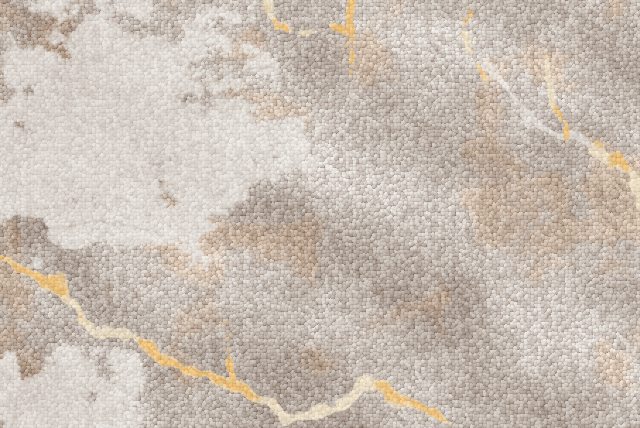
Reproduce this texture procedurally as a Shadertoy shader.

```glsl
#define GRAIN_SCALE 125.0
#define GRAIN_TONE 0.42
#define GRAIN_RELIEF 0.30
#define BASE_TONE 0.55
#define BAND_PERIOD 0.40
#define BAND_TONE 0.11
#define MOTTLE_TONE 0.75
#define VEIN_WIDTH 0.011
#define DARK_STONE vec3(0.56, 0.49, 0.44)
#define PALE_STONE vec3(0.92, 0.905, 0.885)
#define GOLD vec3(0.93, 0.75, 0.46)
#define CREAM vec3(0.92, 0.87, 0.77)

float hash(vec2 p) {
    return fract(sin(dot(p, vec2(127.1, 311.7))) * 43758.5453);
}

float noise(vec2 p) {
    vec2 i = floor(p), f = fract(p);
    f = f * f * (3.0 - 2.0 * f);
    return mix(mix(hash(i), hash(i + vec2(1, 0)), f.x),
               mix(hash(i + vec2(0, 1)), hash(i + vec2(1, 1)), f.x), f.y);
}

float fbm(vec2 p) {
    float sum = 0.0, weight = 0.5;
    for (int i = 0; i < 5; i++) {
        sum += weight * noise(p);
        p = mat2(1.6, 1.2, -1.2, 1.6) * p + 17.3;
        weight *= 0.5;
    }
    return sum / 0.96875;
}

float segmentDistance(vec2 p, vec2 a, vec2 b) {
    vec2 ap = p - a, ab = b - a;
    return length(ap - ab * clamp(dot(ap, ab) / dot(ab, ab), 0.0, 1.0));
}

// Pebbled surface: random tone per grain, lit side and dark crevices
float grain(vec2 p) {
    vec2 cell = floor(p), nearestOffset = vec2(0.0);
    float nearest = 9.0, tone = 0.0;
    for (int y = -1; y <= 1; y++)
    for (int x = -1; x <= 1; x++) {
        vec2 id = cell + vec2(x, y);
        vec2 offset = p - id - 0.15 - 0.7 * vec2(hash(id), hash(id + 41.7));
        float d = dot(offset, offset);
        if (d < nearest) {
            nearest = d;
            nearestOffset = offset;
            tone = hash(id + 83.1) - 0.5;
        }
    }
    float crevice = smoothstep(0.3, 0.85, sqrt(nearest));
    float lit = dot(nearestOffset, vec2(-0.5, 0.8));
    return GRAIN_TONE * tone + GRAIN_RELIEF * (lit - crevice + 0.2);
}

// Flaked patch of pale plaster, positive inside
float patchField(vec2 p, vec2 centre, vec2 size) {
    return 1.0 - length((p - centre) / size);
}

// Distance to the long lower vein
float mainVein(vec2 p) {
    vec2 path[9] = vec2[](vec2(-0.05, 0.39), vec2(0.08, 0.375), vec2(0.15, 0.33),
        vec2(0.2, 0.255), vec2(0.45, 0.14), vec2(0.67, 0.03), vec2(0.8, 0.06),
        vec2(0.87, 0.11), vec2(1.03, 0.0));
    float d = 9.0;
    for (int i = 0; i < 8; i++) d = min(d, segmentDistance(p, path[i], path[i + 1]));
    return d;
}

// Distance to the short upper veins
float sideVeins(vec2 p) {
    vec4 lines[7] = vec4[](vec4(0.64, 1.02, 0.65, 0.95), vec4(0.65, 0.95, 0.83, 0.91),
        vec4(0.82, 1.02, 0.83, 0.84), vec4(1.08, 1.02, 1.11, 0.84),
        vec4(1.11, 0.84, 1.16, 0.72), vec4(1.29, 0.86, 1.32, 0.64),
        vec4(0.52, 0.24, 0.56, 0.11));
    float d = 9.0;
    for (int i = 0; i < 7; i++) d = min(d, segmentDistance(p, lines[i].xy, lines[i].zw));
    return d;
}

float stroke(float d, float width) {
    return 1.0 - smoothstep(width - 0.003, width + 0.003, d);
}

void mainImage(out vec4 fragColor, in vec2 fragCoord) {
    vec2 p = fragCoord / iResolution.y;
    float broad = fbm(p * 3.0 + 4.0) - 0.5;
    float rough = fbm(p * 13.0 + 9.0) - 0.5;
    float fine = fbm(p * 45.0) - 0.5;

    // Diagonal cloudy bands
    float across = dot(p, vec2(0.59, 0.81)) + 0.25 * broad;
    float tone = BASE_TONE + BAND_TONE * cos(6.2832 * (across - 0.6) / BAND_PERIOD);
    tone += MOTTLE_TONE * (0.55 * broad + 0.45 * rough);

    // Plaster with ragged edges
    float field = max(patchField(p, vec2(0.2, 0.71), vec2(0.42, 0.3)),
                      patchField(p, vec2(0.1, 0.04), vec2(0.22, 0.18)));
    float plaster = smoothstep(0.0, 0.16, field + 1.3 * rough + 0.6 * broad + 0.5 * fine);
    tone = mix(tone, 0.88 + 0.2 * rough, 0.85 * plaster);

    // Faint dark seams
    vec2 q = p + 0.07 * vec2(rough, fbm(p * 13.0 + 31.0) - 0.5);
    float seam = min(segmentDistance(q, vec2(0.0, 0.47), vec2(0.36, 0.46)),
                     segmentDistance(q, vec2(0.48, 0.81), vec2(0.7, 0.86)));
    tone -= 0.16 * stroke(seam, 0.003);

    float bumps = grain(p * GRAIN_SCALE);
    tone += bumps * mix(1.0, 0.5, plaster);
    vec3 color = mix(DARK_STONE, PALE_STONE, clamp(tone, -0.15, 1.08));

    // Rust stains
    float rust = smoothstep(0.56, 0.72, fbm(p * 7.0 + 52.0)) * (1.0 - plaster);
    color *= mix(vec3(1.0), vec3(1.02, 0.965, 0.91), rust);

    // Veins: cream rims, golden cores and worn gaps
    float width = VEIN_WIDTH * (1.0 + 1.8 * rough + 1.2 * fine);
    float thick = min(mainVein(q), segmentDistance(q, vec2(1.39, 0.66), vec2(1.53, 0.5)) - 0.006);
    float thin = sideVeins(q);
    float pale = segmentDistance(q, vec2(1.14, 0.83), vec2(1.26, 0.7));
    pale = min(pale, segmentDistance(q, vec2(1.26, 0.7), vec2(1.37, 0.67)));
    float worn = smoothstep(-0.12, 0.04, fine + 0.6 * rough);
    float vein = max(stroke(thick, width), stroke(thin, 0.6 * width) * worn);
    float gold = smoothstep(0.35, 0.6, noise(p * 11.0 + 6.0) + 0.6 * fine);
    gold *= 1.0 - 0.6 * smoothstep(0.3, 1.0, min(thick, thin) / max(width, 0.002));
    color = mix(color, PALE_STONE + 0.12 * bumps, 0.65 * stroke(pale, width));
    color = mix(color, mix(CREAM, GOLD, gold) + 0.2 * bumps, 0.9 * vein);

    fragColor = vec4(clamp(color, 0.0, 1.0), 1.0);
}
```
